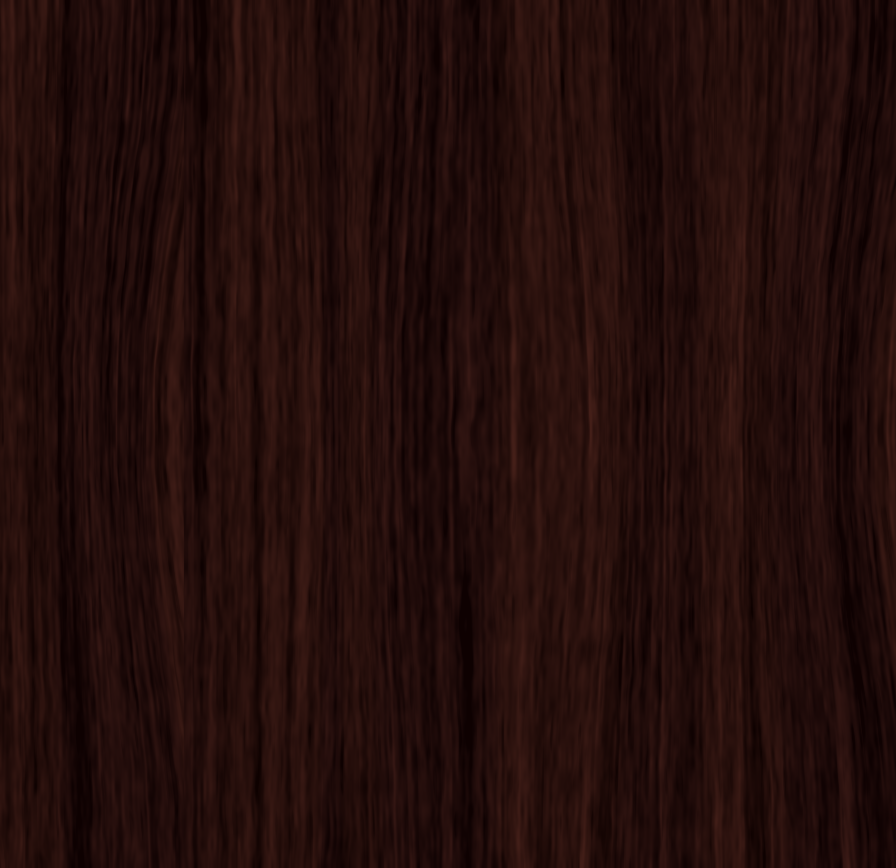
A Shadertoy shader for this texture:

```glsl
#define DARK_WOOD vec3(0.087, 0.023, 0.016)
#define LIGHT_WOOD vec3(0.214, 0.093, 0.073)
#define PLUM_TINT vec3(-0.002, -0.001, 0.004)
#define BASE_TONE 0.34
#define STREAK_CONTRAST 1.0
#define FIBRE_CONTRAST 1.0
#define SEAM_X 0.205
#define ARCH_BOW 0.046

float hash(vec2 p) {
    vec3 q = fract(vec3(p.xyx) * 0.1031);
    q += dot(q, q.yzx + 33.33);
    return fract((q.x + q.y) * q.z);
}

float noise(vec2 p) {
    vec2 cell = floor(p), f = fract(p);
    f = f * f * (3.0 - 2.0 * f);
    float low = mix(hash(cell), hash(cell + vec2(1, 0)), f.x);
    float high = mix(hash(cell + vec2(0, 1)), hash(cell + vec2(1, 1)), f.x);
    return mix(low, high, f.y);
}

float bump(float x, float center, float width) {
    float d = (x - center) / width;
    return exp(-d * d);
}

float band(float x, float left, float right, float soft) {
    return smoothstep(left - soft, left + soft, x)
         * (1.0 - smoothstep(right - soft, right + soft, x));
}

// Sideways swing of the grain at mid height
float grainBow(float x) {
    float leftArch = smoothstep(0.0, 0.2, x) * step(x, SEAM_X);
    float rightArch = smoothstep(0.76, 1.0, x);
    return 0.010 * bump(x, 0.34, 0.05) - 0.016 * bump(x, 0.45, 0.06)
         + 0.022 * bump(x, 0.66, 0.07) - ARCH_BOW * (leftArch + rightArch);
}

// Broad light and dark stripes across the boards
float boardTone(float u, float x) {
    float tone = BASE_TONE;
    tone += 0.10 * band(u, -0.02, 0.065, 0.02);
    tone -= 0.10 * band(u, 0.07, 0.21, 0.02);
    tone += 0.26 * band(u, 0.255, 0.352, 0.018);
    tone -= 0.14 * band(u, 0.355, 0.38, 0.006);
    tone += 0.06 * band(u, 0.38, 0.425, 0.01);
    tone -= 0.13 * band(u, 0.43, 0.55, 0.02);
    tone += 0.25 * band(u, 0.565, 0.675, 0.025);
    tone -= 0.05 * band(u, 0.69, 0.78, 0.012);
    tone += 0.09 * band(u, 0.785, 0.87, 0.015);
    tone -= 0.13 * band(u, 0.885, 1.015, 0.015);
    // Pale sapwood slivers beside the arches
    tone += 0.30 * smoothstep(0.211, 0.214, u) * step(x, SEAM_X);
    tone += 0.28 * smoothstep(1.019, 1.023, u);
    return tone;
}

// Long streaks drawn out along the grain
float streaks(float u, float y) {
    float broad = noise(vec2(u * 38.0, y * 0.7 + 5.0)) - 0.5;
    float medium = noise(vec2(u * 105.0 + 17.0, y * 1.6)) - 0.5;
    float fine = noise(vec2(u * 225.0 + 41.0, y * 4.0)) - 0.5;
    float paleLine = pow(noise(vec2(u * 190.0 + 7.0, y * 1.8)), 6.0);
    float darkLine = smoothstep(0.6, 0.85, noise(vec2(u * 150.0 + 61.0, y * 1.1)));
    return 0.20 * broad + 0.36 * medium + 0.56 * fine
         + 0.55 * paleLine - 0.27 * darkLine;
}

// Short crisp fibres and pores
float fibres(float u, float y) {
    float strand = noise(vec2(u * 300.0 + 83.0, y * 32.0)) - 0.5;
    float fleck = noise(vec2(u * 270.0 + 29.0, y * 75.0)) - 0.5;
    float pore = smoothstep(0.66, 0.88, noise(vec2(u * 230.0 + 11.0, y * 20.0)));
    return 0.48 * strand + 0.26 * fleck - 0.22 * pore;
}

void mainImage(out vec4 fragColor, in vec2 fragCoord) {
    vec2 uv = fragCoord / iResolution.xy;

    // Bend the fibres into long arches with a slight wobble
    float arch = 0.5 - 0.5 * cos(6.2832 * uv.y);
    float u = uv.x - grainBow(uv.x) * arch;
    u += 0.003 * (noise(vec2(uv.x * 9.0, uv.y * 3.0)) - 0.5);
    u += 0.0022 * (noise(vec2(u * 60.0, uv.y * 26.0)) - 0.5);

    float board = boardTone(u, uv.x);
    float tone = board + STREAK_CONTRAST * streaks(u, uv.y)
               + FIBRE_CONTRAST * fibres(u, uv.y);

    // Thin shadow where the sliver meets the next board
    tone -= 0.15 * bump(uv.x, SEAM_X + 0.002, 0.003);

    vec3 color = mix(DARK_WOOD, LIGHT_WOOD, clamp(tone + 0.08, -0.25, 1.4));
    color += PLUM_TINT * (1.0 - smoothstep(0.2, 0.45, board));
    fragColor = vec4(max(color, 0.0), 1.0);
}
```
